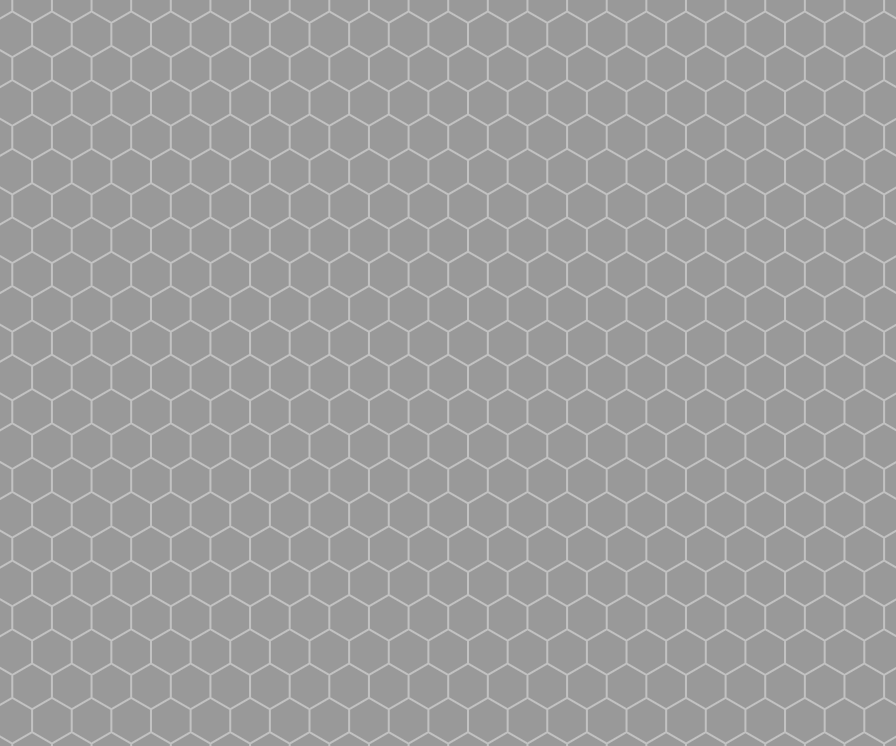
This pattern is drawn by a Shadertoy shader. Its source:

```glsl
// Regular honeycomb of thin light grey outlines on a flat mid grey ground.

// Offset from the nearest hexagon centre; cells are one unit wide, points up.
vec2 hexLocal(vec2 p) {
    vec2 period = vec2(1.0, sqrt(3.0));
    vec2 a = mod(p + 0.5 * period, period) - 0.5 * period;
    vec2 b = mod(p, period) - 0.5 * period;
    return dot(a, a) < dot(b, b) ? a : b;
}

// Distance from a point inside the cell to its nearest side.
float hexEdgeDistance(vec2 local) {
    vec2 q = abs(local);
    return 0.5 - max(q.x, dot(q, vec2(0.5, 0.5 * sqrt(3.0))));
}

void mainImage(out vec4 fragColor, in vec2 fragCoord) {
    // Cell units, anchored to the top left corner
    float pixel = 22.61 / iResolution.x;
    vec2 p = (fragCoord - vec2(0.0, iResolution.y)) * pixel - vec2(0.81, 0.0);

    // Outline with one pixel of smoothing
    float edge = hexEdgeDistance(hexLocal(p));
    float line = clamp((0.0255 - edge) / pixel + 0.5, 0.0, 1.0);

    vec3 ground = vec3(0.6);
    vec3 outline = vec3(0.76);
    fragColor = vec4(mix(ground, outline, line), 1.0);
}
```
